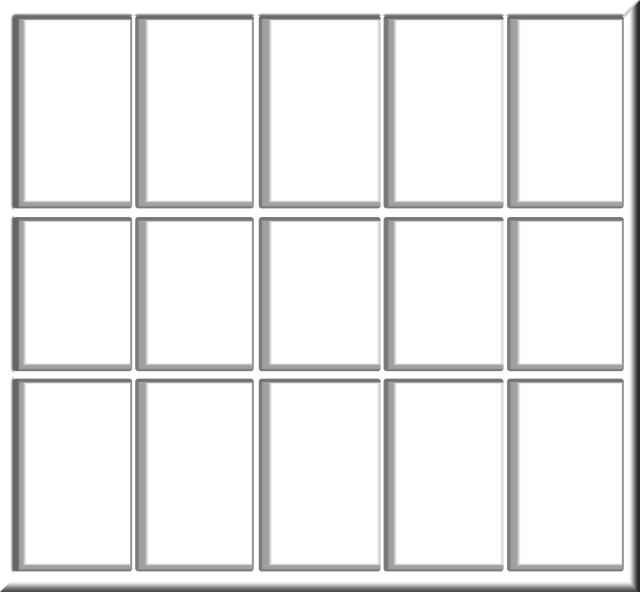
A WebGL 1 fragment shader for this pattern:

```glsl
precision highp float;
// Bevelled white lattice of five by three sunken panes with a shaded outer frame.

uniform vec2 u_resolution;

#define SPAN vec2(768.0, 711.0)   // design units across the canvas
#define COLUMNS 5.0
#define ROWS 3.0
#define BAND_DARK 0.37            // broad left and bottom shadows
#define EDGE_DARK 0.15            // extra shade on their outer rim
#define TOP_DARK 0.54             // thin upper shadow
#define CORNER 3.0
#define FRAME_WIDTH 14.0
#define RIGHT_DARK 0.84
#define BOTTOM_DARK 0.70

// 1 when a whole-number index equals the given one
float isIndex(float index, float wanted) {
  return 1.0 - step(0.5, abs(index - wanted));
}

// 1 at distance 'from', falling to 0 at 'to'
float fade(float from, float to, float d) {
  return 1.0 - smoothstep(from, to, d);
}

float roundedBox(vec2 p, vec2 halfSize, float radius) {
  vec2 d = abs(p) - halfSize + radius;
  return length(max(d, 0.0)) + min(max(d.x, d.y), 0.0) - radius;
}

// Darkness of the sunken pane around p
float paneShade(vec2 p, float soft) {
  float col = clamp(floor((p.x - 11.4) / 148.6), 0.0, COLUMNS - 1.0);
  float row = clamp(step(255.5, p.y) + step(450.0, p.y), 0.0, ROWS - 1.0);
  float firstCol = isIndex(col, 0.0);
  float firstRow = isIndex(row, 0.0);
  float second = isIndex(col, 1.0);
  float third = isIndex(col, 2.0);
  float fourth = isIndex(col, 3.0);

  // Slightly uneven columns and a shorter middle row
  float left = 16.5 + 148.2 * col - 1.6 * (second + third);
  float right = 157.8 + 147.5 * col - 1.5 * second + 3.2 * (third + fourth);
  float top = 19.5 + 242.0 * min(row, 1.0) + 194.0 * max(row - 1.0, 0.0);
  vec2 size = vec2(right - left, 230.0 - 46.5 * isIndex(row, 1.0));
  vec2 q = p - vec2(left, top);
  vec2 far = size - q;

  // Wider halo outside the first row and column
  float halo = 3.0 * max(firstCol * step(q.x, 0.0), firstRow * step(q.y, 0.0));
  float d = roundedBox(q - 0.5 * size, 0.5 * size, CORNER);
  float mask = fade(0.0, soft + halo, d);

  // Left shadow with a darker rim, deepest in the first column
  float rim = 3.0 + 1.8 * fourth + 3.0 * firstCol;
  float leftShade = BAND_DARK * fade(10.0, 16.0, q.x)
    + (EDGE_DARK + 0.08 * firstCol) * fade(rim - 1.5, rim + 2.0, q.x);

  float bottomShade = BAND_DARK * fade(5.5, 9.5, far.y)
    + EDGE_DARK * fade(0.5, 3.0, far.y);
  float topShade = (TOP_DARK + 0.04 * firstRow) * fade(2.5, 6.0, q.y);

  // Hairline on the right, fainter and softer in two columns
  float faint = third + fourth;
  float rightShade = (0.42 - 0.24 * third - 0.29 * fourth)
    * fade(0.8, 2.4 + 1.6 * faint, far.x);

  return mask * max(max(leftShade, rightShade), max(topShade, bottomShade));
}

// Darkness of the raised frame on the right and bottom, mitred at its ends
float frameShade(vec2 p, float soft) {
  vec2 inset = SPAN - p;
  float rightMitre = smoothstep(-soft, soft, p.y - inset.x);
  float bottomMitre = smoothstep(-soft, soft, p.x - inset.y);
  float rightFace = RIGHT_DARK * rightMitre * fade(1.0, FRAME_WIDTH, inset.x);
  float bottomFace = BOTTOM_DARK * bottomMitre * fade(0.0, FRAME_WIDTH, inset.y);

  // Soft crease leading to the upper right corner
  float crease = 0.22 * fade(0.0, 5.0, abs(p.y - inset.x))
    * fade(17.0, 23.0, inset.x);
  return max(max(rightFace, bottomFace), crease);
}

void main() {
  vec2 uv = gl_FragCoord.xy / u_resolution;
  vec2 p = vec2(uv.x, 1.0 - uv.y) * SPAN;
  float soft = max(1.6, SPAN.x / u_resolution.x);
  float shade = max(paneShade(p, soft), frameShade(p, soft));
  gl_FragColor = vec4(vec3(1.0 - shade), 1.0);
}
```
